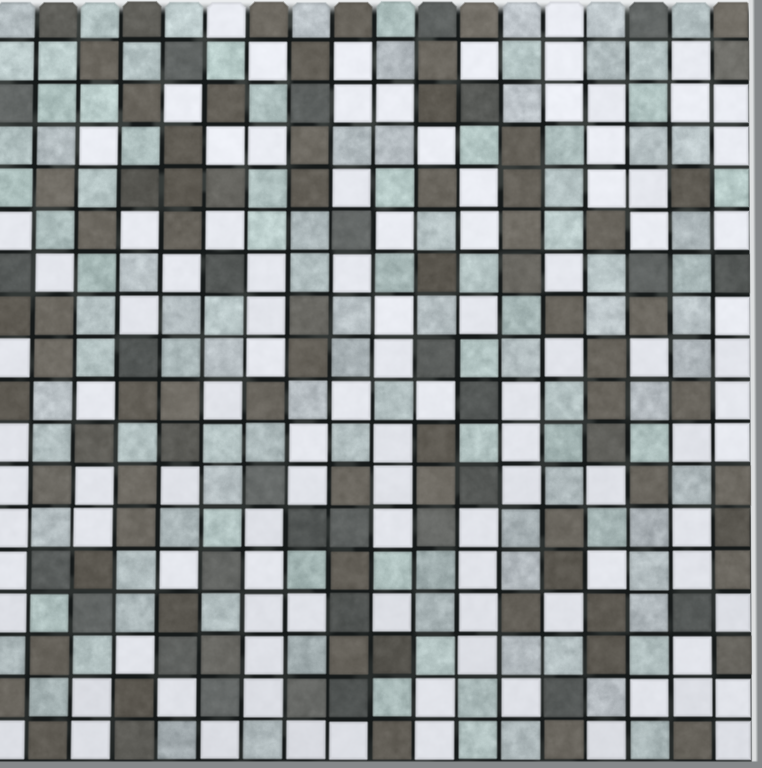
This pattern is drawn by a Shadertoy shader. Its source:

```glsl
const float LAST_COLUMN = 16.0;   // first column is -1 and runs off the left edge
const float TOP_ROW = 17.0;
const vec2 BOTTOM_START = vec2(0.0339, 0.0086);
const float TOP_START_X = 0.0482;
const float BOTTOM_PITCH = 0.0560;
const float TOP_PITCH = 0.0549;
const float ROW_PITCH = 0.0553;
const float HALF_TILE = 0.455;
const float CORNER = 0.035;
const float PLACEMENT_JITTER = 0.014;
const float EDGE_SOFTNESS = 0.0017;

const vec3 WHITE_STONE = vec3(0.905, 0.915, 0.940);
const vec3 GREY_STONE = vec3(0.695, 0.745, 0.750);
const vec3 DARK_WARM = vec3(0.400, 0.385, 0.355);
const vec3 DARK_COOL = vec3(0.365, 0.380, 0.375);
const vec3 GROUT = vec3(0.085, 0.100, 0.100);
const vec3 GROUT_WORN = vec3(0.270, 0.290, 0.280);
const vec3 PAPER = vec3(0.920, 0.930, 0.935);
const vec3 SHADOW = vec3(0.520, 0.535, 0.540);

float hash(vec2 p) {
    vec3 q = fract(vec3(p.xyx) * 0.1031 + 0.37);
    q += dot(q, q.yzx + 33.33);
    return fract((q.x + q.y) * q.z);
}

float noise(vec2 p) {
    vec2 i = floor(p), f = fract(p);
    f = f * f * (3.0 - 2.0 * f);
    return mix(mix(hash(i), hash(i + vec2(1, 0)), f.x),
               mix(hash(i + vec2(0, 1)), hash(i + vec2(1, 1)), f.x), f.y);
}

float fbm(vec2 p) {
    float sum = 0.0, amp = 0.5;
    for (int i = 0; i < 4; i++) {
        sum += amp * noise(p);
        p = mat2(1.6, 1.2, -1.2, 1.6) * p + 7.3;
        amp *= 0.5;
    }
    return sum;
}

// Stone kinds: 0 white, 1 grey, 2 dark
float rawKind(vec2 cell) {
    float h = hash(cell + 41.0);
    return step(0.36, h) + step(0.67, h);
}

// Alternate cells draw again when they equal a side neighbour
float stoneKind(vec2 cell) {
    float kind = rawKind(cell);
    if (mod(cell.x + cell.y, 2.0) < 0.5) return kind;
    bool repeated = kind == rawKind(cell - vec2(1, 0)) || kind == rawKind(cell + vec2(1, 0));
    return repeated ? mod(kind + 1.0 + step(0.5, hash(cell + 83.0)), 3.0) : kind;
}

vec3 stoneColour(vec2 cell, vec2 p) {
    float kind = stoneKind(cell);
    float tone = hash(cell + 17.0) - 0.5;
    float vein = fbm(p * 90.0 + cell * 5.7) - 0.47;
    if (kind < 0.5) return WHITE_STONE + tone * 0.035 + vein * 0.035;
    if (kind < 1.5) {
        vec3 tint = vec3(-0.01, 0.015, 0.0) * (hash(cell + 29.0) * 2.0 - 1.0);
        return GREY_STONE + tint + tone * 0.09 + vein * 0.20;
    }
    vec3 dark = mix(DARK_WARM, DARK_COOL, smoothstep(0.55, 0.8, hash(cell + 61.0)));
    return dark + tone * 0.10 + vein * 0.10;
}

float tileDistance(vec2 cell, vec2 q) {
    vec2 shift = vec2(hash(cell + 3.0), hash(cell + 9.0)) - 0.5;
    q -= shift * 2.0 * PLACEMENT_JITTER;
    float halfSize = HALF_TILE + (hash(cell + 13.0) - 0.5) * PLACEMENT_JITTER;
    vec2 e = abs(q) - halfSize + CORNER;
    float d = length(max(e, 0.0)) + min(max(e.x, e.y), 0.0) - CORNER;
    if (cell.y == TOP_ROW) {   // chamfered top
        d = max(d, max(q.y - 0.38, (abs(q.x) + q.y - 0.72) * 0.707));
    }
    if (cell.x == LAST_COLUMN) d = max(d, q.x - 0.37);
    return d;
}

vec3 backing(vec2 grid, vec2 p) {
    float wear = smoothstep(0.35, 0.75, noise(p * 38.0)) * mix(0.35, 0.8, p.y);
    vec3 col = mix(GROUT, GROUT_WORN, wear);
    col = mix(col, PAPER, smoothstep(TOP_ROW + 0.55, TOP_ROW + 0.9, grid.y));
    float right = grid.x - LAST_COLUMN;
    vec3 margin = mix(PAPER * 0.94, SHADOW, smoothstep(0.95, 1.04, right));
    col = mix(col, margin, smoothstep(0.85, 0.90, right));
    return mix(col, SHADOW, 1.0 - smoothstep(-0.03, 0.03, grid.y));
}

void mainImage(out vec4 fragColor, in vec2 fragCoord) {
    vec2 p = fragCoord / iResolution.y;

    // Columns spread slightly toward the bottom
    vec2 pitch = vec2(mix(BOTTOM_PITCH, TOP_PITCH, p.y), ROW_PITCH);
    vec2 start = vec2(mix(BOTTOM_START.x, TOP_START_X, p.y), BOTTOM_START.y);
    vec2 grid = (p - start) / pitch;
    vec2 cell = floor(grid);

    float d = tileDistance(cell, fract(grid) - 0.5) * ROW_PITCH;
    float soft = max(EDGE_SOFTNESS, 0.8 / iResolution.y);
    float cover = 1.0 - smoothstep(-soft, soft, d);
    cover *= step(0.0, cell.y) * step(cell.x, LAST_COLUMN);

    // Tile face with worn rim and light falling from above
    vec3 stone = stoneColour(cell, p);
    stone *= mix(0.90, 1.0, smoothstep(0.0, 0.005, -d));
    stone *= mix(0.955, 1.025, p.y);

    fragColor = vec4(clamp(mix(backing(grid, p), stone, cover), 0.0, 1.0), 1.0);
}
```
